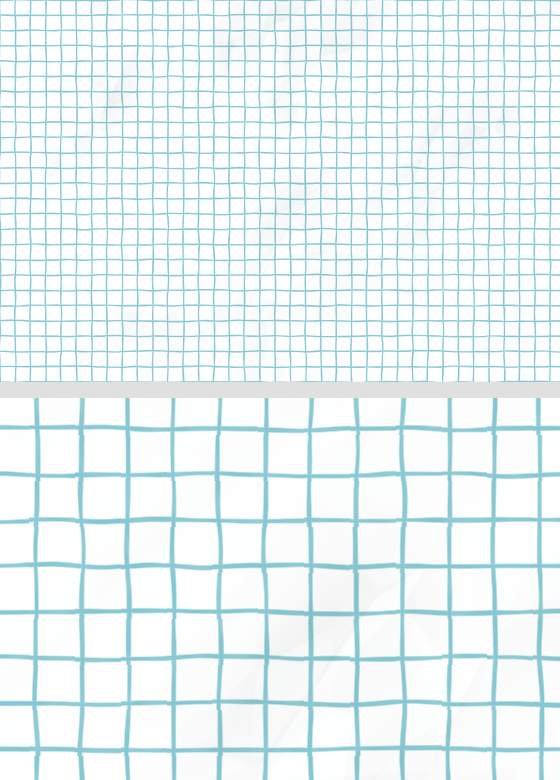
Top: the whole. Bottom: its middle third, enlarged.
Reproduce this pattern procedurally as a Shadertoy shader.

```glsl
#define ROWS 25.0
#define LINE_WIDTH 0.096
#define WOBBLE 0.075
#define STEP_JITTER 0.035
#define INK vec3(0.52, 0.78, 0.825)
#define PAPER vec3(0.996, 0.998, 0.998)
#define FOLD_ANGLE 0.95
#define FOLD_SIZE vec2(5.2, 2.3)
#define FOLD_DEPTH 0.11
#define CREASE_DEPTH 0.022

vec2 hash22(vec2 p) {
    vec3 q = fract(p.xyx * vec3(0.1031, 0.1030, 0.0973));
    q += dot(q, q.yzx + 33.33);
    return fract((q.xx + q.yz) * q.zy);
}

float valueNoise(vec2 p) {
    vec2 cell = floor(p), f = fract(p);
    f = f * f * (3.0 - 2.0 * f);
    float low = mix(hash22(cell).x, hash22(cell + vec2(1, 0)).x, f.x);
    float high = mix(hash22(cell + vec2(0, 1)).x, hash22(cell + vec2(1, 1)).x, f.x);
    return mix(low, high, f.y);
}

// Shade of one flat facet: a random tone with a slope across it
float facetTone(vec2 id, vec2 offset) {
    vec2 tone = hash22(id + 71.0);
    vec2 slope = hash22(id + 137.0) - 0.5;
    return tone.x * tone.x * clamp(0.55 + 1.5 * dot(offset, slope), 0.0, 1.0);
}

// Voronoi facets: x = shade, y = crease strength along the borders
vec2 facets(vec2 p) {
    vec2 cell = floor(p), nearId = cell, nextId = cell;
    vec2 nearOffset = vec2(0), nextOffset = vec2(0);
    float nearDist = 9.0, nextDist = 9.0;
    for (int y = -1; y <= 1; y++)
    for (int x = -1; x <= 1; x++) {
        vec2 id = cell + vec2(x, y);
        vec2 offset = p - id - hash22(id);
        float d = length(offset);
        if (d < nearDist) {
            nextDist = nearDist; nextId = nearId; nextOffset = nearOffset;
            nearDist = d; nearId = id; nearOffset = offset;
        } else if (d < nextDist) {
            nextDist = d; nextId = id; nextOffset = offset;
        }
    }
    float border = nextDist - nearDist;
    float nearTone = facetTone(nearId, nearOffset);
    float meanTone = 0.5 * (nearTone + facetTone(nextId, nextOffset));
    float shade = mix(meanTone, nearTone, smoothstep(0.0, 0.06, border));
    float crease = (1.0 - smoothstep(0.0, 0.07, border)) * hash22(nearId + nextId).y;
    return vec2(shade, crease);
}

// Darkening of crumpled paper, folded along one diagonal
float crumple(vec2 p) {
    float c = cos(FOLD_ANGLE), s = sin(FOLD_ANGLE);
    vec2 q = vec2(c * p.x + s * p.y, c * p.y - s * p.x) / FOLD_SIZE;
    vec2 broad = facets(q + 11.0);
    vec2 fine = facets(q * 2.1 + 47.0);
    float worn = smoothstep(0.45, 0.8, valueNoise(q * vec2(0.55, 0.45) + 23.0));
    float shade = (0.7 * broad.x + 0.4 * fine.x) * (0.12 + 0.88 * worn);
    float crease = (broad.y + 0.5 * fine.y) * worn;
    return FOLD_DEPTH * shade + CREASE_DEPTH * crease;
}

// Coverage of the nearest hand-ruled line
float ruledLine(float across, float along, float seed, float pixel) {
    float id = floor(across + 0.5);
    vec2 key = vec2(along, id * 3.0 + seed);
    float drift = (valueNoise(key * vec2(0.9, 1.0)) - 0.5) * WOBBLE;
    float jitter = (hash22(floor(key + vec2(0.15, 0.5))).y - 0.5) * STEP_JITTER;
    float halfWidth = 0.5 * LINE_WIDTH * mix(0.82, 1.18, valueNoise(key * vec2(1.7, 1.0) + 91.0));
    float d = abs(across - id + drift + jitter);
    float strength = mix(0.88, 1.0, valueNoise(key * vec2(2.3, 1.0) + 53.0));
    return strength * clamp((halfWidth - d) / max(pixel, 0.035) + 0.5, 0.0, 1.0);
}

void mainImage(out vec4 fragColor, in vec2 fragCoord) {
    float pixel = ROWS / iResolution.y;
    vec2 p = fragCoord * pixel;

    // Ruled grid
    float columns = ruledLine(p.x, p.y, 5.0, pixel);
    float rows = ruledLine(p.y, p.x, 203.0, pixel);
    float ink = max(columns, rows);

    // Ink on creased paper
    vec3 color = mix(PAPER, INK, ink);
    color *= 1.0 - crumple(p);
    fragColor = vec4(color, 1.0);
}
```
